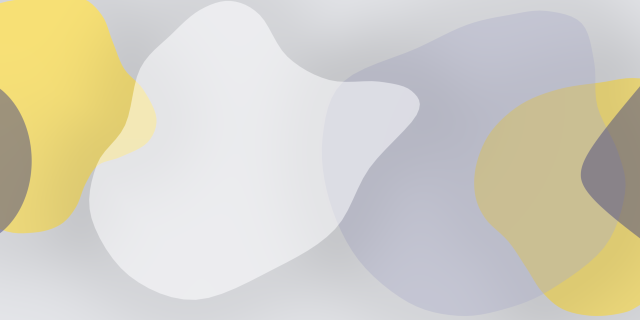
A Shadertoy shader for this background:

```glsl
// Overlapping translucent blobs in yellow, white and slate on a soft grey ground.

const vec3 GROUND = vec3(0.895, 0.9, 0.915);
const vec3 YELLOW = vec3(0.93, 0.85, 0.48);
const vec3 YELLOW_LIT = vec3(0.97, 0.88, 0.46);
const vec3 SLATE = vec3(0.6, 0.605, 0.71);
const vec3 WHITE = vec3(0.955, 0.955, 0.96);
const vec3 INDIGO = vec3(0.28, 0.28, 0.5);

const float SLATE_ALPHA = 0.42;
const float WHITE_ALPHA = 0.5;
const float INDIGO_ALPHA = 0.5;
const float SHADOW_DEPTH = 0.07;
const float SHADOW_REACH = 0.17;

const vec2 OVAL_CENTRE = vec2(-0.104, 0.497);
const vec2 OVAL_RADII = vec2(0.203, 0.263);
const vec2 WEDGE_TIP = vec2(1.815, 0.453);

// Spline knots, in canvas heights
const int KNOTS = 18;
const int STEPS = 6;

const vec2 LEFT_BLOB[KNOTS] = vec2[](
    vec2(-0.16, 0.92), vec2(0.0, 0.99), vec2(0.13, 1.006), vec2(0.25, 1.008),
    vec2(0.318, 0.953), vec2(0.352, 0.87), vec2(0.388, 0.785), vec2(0.447, 0.721),
    vec2(0.489, 0.63), vec2(0.461, 0.555), vec2(0.378, 0.51), vec2(0.307, 0.484),
    vec2(0.267, 0.425), vec2(0.237, 0.352), vec2(0.187, 0.297), vec2(0.104, 0.273),
    vec2(0.0, 0.284), vec2(-0.16, 0.38));

const vec2 RIGHT_BLOB[KNOTS] = vec2[](
    vec2(2.0, 0.755), vec2(1.875, 0.742), vec2(1.745, 0.721), vec2(1.628, 0.674),
    vec2(1.536, 0.591), vec2(1.49, 0.492), vec2(1.484, 0.396), vec2(1.516, 0.318),
    vec2(1.589, 0.245), vec2(1.646, 0.161), vec2(1.693, 0.089), vec2(1.758, 0.034),
    vec2(1.849, 0.013), vec2(1.94, 0.021), vec2(2.0, 0.047), vec2(2.135, 0.14),
    vec2(2.21, 0.43), vec2(2.16, 0.71));

const vec2 SLATE_BLOB[KNOTS] = vec2[](
    vec2(1.706, 0.966), vec2(1.818, 0.927), vec2(1.857, 0.805), vec2(1.867, 0.667),
    vec2(1.932, 0.523), vec2(1.953, 0.396), vec2(1.888, 0.227), vec2(1.719, 0.094),
    vec2(1.576, 0.034), vec2(1.432, 0.013), vec2(1.276, 0.055), vec2(1.12, 0.188),
    vec2(1.029, 0.375), vec2(1.008, 0.57), vec2(1.073, 0.745), vec2(1.302, 0.849),
    vec2(1.458, 0.922), vec2(1.589, 0.953));

const vec2 WHITE_BLOB[KNOTS] = vec2[](
    vec2(0.721, 0.997), vec2(0.812, 0.953), vec2(0.898, 0.823), vec2(1.029, 0.75),
    vec2(1.185, 0.745), vec2(1.286, 0.716), vec2(1.302, 0.641), vec2(1.154, 0.474),
    vec2(1.047, 0.284), vec2(0.859, 0.161), vec2(0.612, 0.063), vec2(0.404, 0.138),
    vec2(0.286, 0.318), vec2(0.302, 0.484), vec2(0.391, 0.609), vec2(0.438, 0.786),
    vec2(0.534, 0.891), vec2(0.625, 0.969));

vec2 catmullRom(vec2 a, vec2 b, vec2 c, vec2 d, float t) {
    return b + 0.5 * t * (c - a + t * (2.0 * a - 5.0 * b + 4.0 * c - d
        + t * (3.0 * (b - c) + d - a)));
}

// Signed distance to a closed spline, negative inside
float blobDistance(vec2 p, vec2 knots[KNOTS]) {
    float nearest = 1e5, side = 1.0;
    vec2 start = knots[0];
    for (int i = 0; i < KNOTS; i++) {
        vec2 a = knots[(i + KNOTS - 1) % KNOTS], b = knots[i];
        vec2 c = knots[(i + 1) % KNOTS], d = knots[(i + 2) % KNOTS];
        for (int s = 1; s <= STEPS; s++) {
            vec2 end = catmullRom(a, b, c, d, float(s) / float(STEPS));
            vec2 edge = end - start, toP = p - start;
            vec2 gap = toP - edge * clamp(dot(toP, edge) / dot(edge, edge), 0.0, 1.0);
            nearest = min(nearest, dot(gap, gap));
            if ((start.y > p.y) != (end.y > p.y)
                && toP.x < edge.x * toP.y / edge.y) side = -side;
            start = end;
        }
    }
    return side * sqrt(nearest);
}

float ovalDistance(vec2 p) {
    vec2 q = (p - OVAL_CENTRE) / OVAL_RADII;
    return (length(q) - 1.0) * length(q) / max(length(q / OVAL_RADII), 1e-4);
}

// Sideways wedge with a round tip, blunter below
float wedgeDistance(vec2 p) {
    vec2 q = p - WEDGE_TIP;
    float slope = q.y > 0.0 ? 0.87 : 1.45;
    float bend = q.y > 0.0 ? 0.065 : 0.13;
    float run = length(vec2(bend, slope * q.y));
    return (run - bend - q.x) / length(vec2(1.0, slope * slope * q.y / run));
}

float coverage(float dist) {
    float pixel = 1.0 / iResolution.y;
    return smoothstep(pixel, -pixel, dist * 1.5);
}

// Soft outer shadow, then a translucent fill
vec3 paint(vec3 under, float dist, vec3 tint, float alpha) {
    float reach = max(dist, 0.0) / SHADOW_REACH;
    vec3 shaded = under * (1.0 - SHADOW_DEPTH * exp(-reach * reach));
    return mix(shaded, mix(under, tint, alpha), coverage(dist));
}

void mainImage(out vec4 fragColor, in vec2 fragCoord) {
    vec2 p = fragCoord / iResolution.y;
    vec3 leftYellow = mix(YELLOW, YELLOW_LIT, smoothstep(0.25, 0.95, p.y));

    vec3 color = paint(GROUND, blobDistance(p, LEFT_BLOB), leftYellow, 1.0);
    color = paint(color, blobDistance(p, RIGHT_BLOB), YELLOW, 1.0);
    color = paint(color, blobDistance(p, SLATE_BLOB), SLATE, SLATE_ALPHA);
    color = paint(color, blobDistance(p, WHITE_BLOB), WHITE, WHITE_ALPHA);

    float dark = coverage(min(ovalDistance(p), wedgeDistance(p)));
    fragColor = vec4(mix(color, INDIGO, INDIGO_ALPHA * dark), 1.0);
}
```
